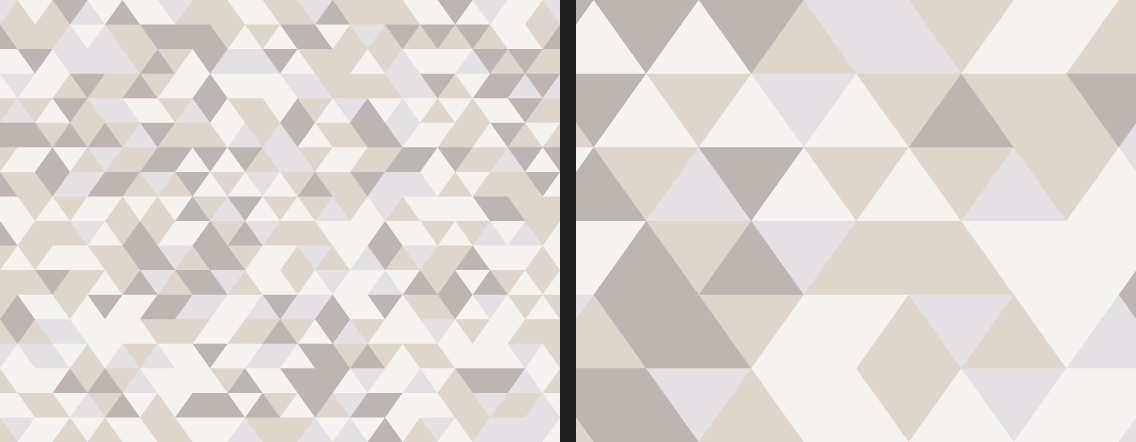
Left: the whole. Right: its middle third, enlarged.
This pattern is drawn by a Shadertoy shader. Its source:

```glsl
const float ROWS = 18.0;          // triangle rows over the canvas height
const float BASE_RATIO = 1.4257;  // triangle base over triangle height
const int SAMPLES = 4;            // antialiasing samples per axis

const vec3 IVORY = vec3(0.961, 0.951, 0.940);
const vec3 SAND  = vec3(0.870, 0.838, 0.798);
const vec3 MIST  = vec3(0.890, 0.884, 0.890);
const vec3 TAUPE = vec3(0.738, 0.708, 0.700);

float hash(vec2 id) {
    return fract(sin(dot(id, vec2(127.1, 311.7))) * 43758.5453);
}

// Index of the triangle that holds p: (position along the row, row)
vec2 triangleId(vec2 p) {
    float row = floor(p.y);
    float rise = fract(p.y);
    float shift = 0.5 * (1.0 - mod(row, 2.0));
    float skewed = p.x / BASE_RATIO - shift - 0.5 * rise;
    float pointsDown = step(1.0 - rise, fract(skewed));
    return vec2(2.0 * floor(skewed) + pointsDown, row);
}

// Map a uniform random value to the palette by area share
vec3 palette(float pick) {
    if (pick < 0.35) return IVORY;
    if (pick < 0.66) return SAND;
    if (pick < 0.83) return MIST;
    return TAUPE;
}

vec3 triangleColor(vec2 p) {
    return palette(hash(triangleId(p)));
}

void mainImage(out vec4 fragColor, in vec2 fragCoord) {
    // Average a grid of samples inside the pixel for smooth edges
    vec3 sum = vec3(0.0);
    for (int j = 0; j < SAMPLES; j++) {
        for (int i = 0; i < SAMPLES; i++) {
            vec2 offset = (vec2(i, j) + 0.5) / float(SAMPLES) - 0.5;
            sum += triangleColor((fragCoord + offset) / iResolution.y * ROWS);
        }
    }
    fragColor = vec4(sum / float(SAMPLES * SAMPLES), 1.0);
}
```
